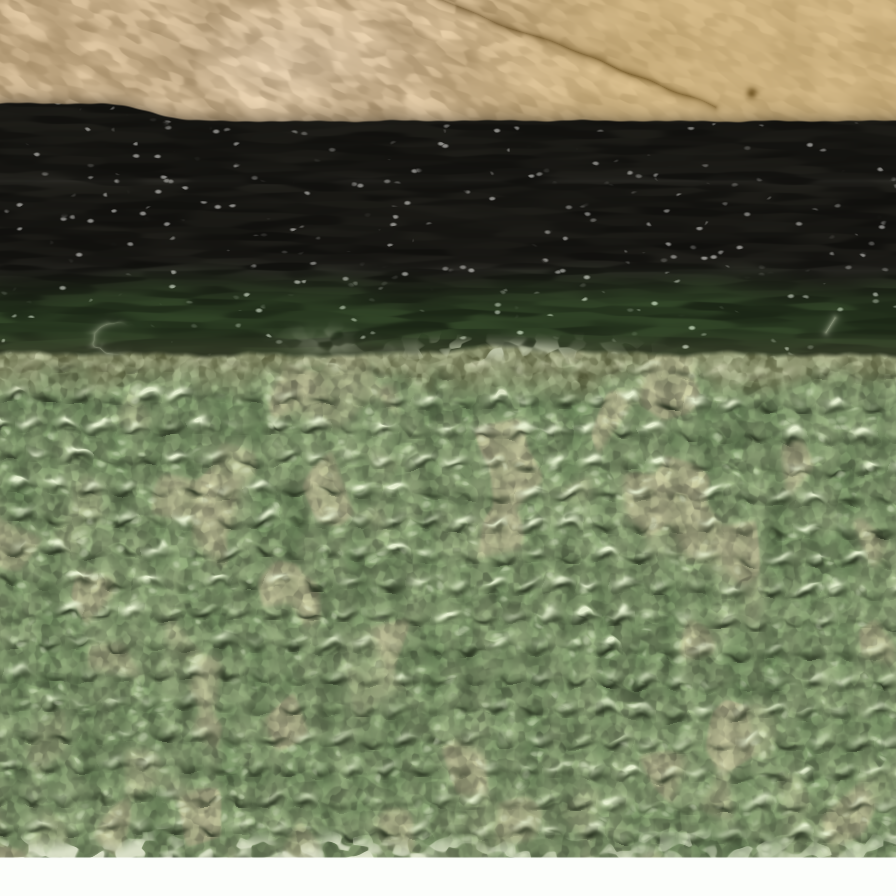
A WebGL 1 fragment shader for this texture:

```glsl
precision highp float;
// Woven green cloth below a dark glossy band and a strip of creased tan paper.
// Jittered cells carry the weave's glints and gaps; cellular noise adds grain,
// and layered sines bend the threads and the borders between the materials.
uniform vec2 u_resolution;

#define ROW_HEIGHT 0.0345
#define THREAD_WIDTH 0.0385
#define CLOTH_TOP 0.604
#define CLOTH_BOTTOM 0.043
#define PAPER_EDGE 0.865
#define GLINT 1.05
#define GAP_DEPTH 0.85
#define GRAIN 0.30
#define CLOTH_GREEN vec3(0.42, 0.51, 0.355)
#define CLOTH_LIGHT vec3(0.61, 0.67, 0.51)
#define PAPER_TAN vec3(0.77, 0.675, 0.53)

float hash(vec2 p) {
  p = fract(p * vec2(0.1031, 0.1137));
  p += dot(p, p.yx + 33.33);
  return fract((p.x + p.y) * p.x * 17.31);
}

// x: distance to the nearest jittered point, y: softly blended cell value.
vec2 cellular(vec2 p) {
  vec2 cell = floor(p), f = fract(p);
  float nearest = 2.0, total = 0.0, weight = 0.0;
  for (int j = -1; j <= 1; j++)
    for (int i = -1; i <= 1; i++) {
      vec2 o = vec2(float(i), float(j));
      vec2 id = cell + o + 71.0;
      vec2 d = o + vec2(hash(id), hash(id + 37.7)) - f;
      float d2 = dot(d, d), w = exp(-7.0 * d2);
      nearest = min(nearest, d2);
      total += w * hash(id + 91.3);
      weight += w;
    }
  return vec2(sqrt(nearest), total / weight);
}

float waves(vec2 p) {
  return (sin(p.x + 1.7 * sin(p.y)) + 0.5 * sin(2.3 * p.x - 1.9 * p.y + 1.0)
        + 0.3 * sin(4.7 * p.x + 3.1 * p.y)) / 1.8;
}

float blob(vec2 p, vec2 center, vec2 size) {
  vec2 d = (p - center) / size;
  return exp(-dot(d, d));
}

float segment(vec2 p, vec2 a, vec2 b) {
  vec2 ab = b - a;
  return length(p - a - ab * clamp(dot(p - a, ab) / dot(ab, ab), 0.0, 1.0));
}

vec3 paper(vec2 p, float edge) {
  float right = smoothstep(0.42, 0.75, p.x);
  vec2 slant = vec2(p.x, p.y + 0.35 * p.x);
  float mottling = cellular(slant * vec2(22.0, 40.0)).y - 0.5;
  float fibre = cellular(slant * vec2(65.0, 130.0)).y - 0.5;
  vec3 c = mix(PAPER_TAN, vec3(0.79, 0.685, 0.49), right);
  c += vec3(0.06, 0.07, 0.09) * blob(p, vec2(0.32, 0.93), vec2(0.12, 0.06));
  c -= 0.09 * blob(p, vec2(0.23, 0.97), vec2(0.025, 0.06));
  c += (0.12 * mottling + 0.15 * fibre) * (1.0 - 0.55 * right);
  // Diagonal crease, pale on its lower lip.
  vec2 q = p + 0.002 * waves(p * 35.0);
  c -= 0.25 * exp(-segment(q, vec2(0.49, 1.0), vec2(0.8, 0.882)) / 0.004);
  c += 0.05 * exp(-segment(q, vec2(0.48, 0.988), vec2(0.77, 0.877)) / 0.012);
  c -= 0.32 * blob(p, vec2(0.839, 0.896), vec2(0.006));
  return c * (1.0 - 0.30 * exp(-max(p.y - edge, 0.0) / 0.008));
}

vec3 darkBand(vec2 p) {
  float streak = cellular(p * vec2(18.0, 150.0)).y;
  float green = smoothstep(0.71, 0.65, p.y + 0.008 * waves(p * vec2(13.0, 30.0)));
  vec3 c = mix(vec3(0.088, 0.086, 0.072), vec3(0.15, 0.21, 0.12), green);
  c *= 0.70 + 0.6 * streak;
  c = mix(c, vec3(0.23, 0.25, 0.17), 0.6 * smoothstep(0.635, 0.605, p.y));
  // Scattered dust, denser along two faint scratches.
  float lines = exp(-abs(p.y - 0.798) / 0.004) + exp(-abs(p.y - 0.698) / 0.007);
  vec2 speck = cellular(p * vec2(75.0, 120.0));
  float dust = smoothstep(0.86 - 0.10 * lines, 0.97, speck.y) * smoothstep(0.4, 0.1, speck.x);
  return c + 0.45 * dust + 0.05 * lines * streak;
}

vec3 cloth(vec2 p) {
  vec2 q = p + vec2(0.006 * waves(p.yx * vec2(23.0, 9.0)),
                    0.014 * p.x + 0.004 * waves(p * vec2(17.0, 11.0)));
  q += 0.003 * waves(p.yx * 83.0);
  float row = floor(q.y / ROW_HEIGHT);
  float u = q.x / THREAD_WIDTH + 0.5 * mod(row, 2.0) + 0.5 * hash(vec2(row, 5.0));
  vec2 f = vec2(fract(u), fract(q.y / ROW_HEIGHT));
  vec2 id = vec2(floor(u), row) + 20.0;
  float h = hash(id), k = hash(id + 51.3);
  vec2 speck = cellular(q * vec2(68.0, 92.0));
  float grain = speck.y + cellular(p * vec2(150.0, 125.0)).y - 1.0;
  float patchy = cellular(p * vec2(24.0, 19.0)).y - 0.5;
  float body = 0.5 - 0.5 * cos(6.2832 * f.y);
  float warp = 0.5 + 0.5 * cos(6.2832 * q.x / THREAD_WIDTH);
  vec3 c = mix(CLOTH_GREEN, CLOTH_LIGHT, 0.12 + 0.20 * body + 0.25 * warp + 0.65 * patchy);
  c += vec3(0.09, 0.03, 0.05) * smoothstep(0.15, 0.4, patchy);
  c *= 0.98 + GRAIN * grain;
  // Dark gap under each thread and the glint along its lower rim.
  float dip = 0.08 * sin(6.2832 * f.x + 4.0 * h) + 0.16 * (speck.y - 0.5);
  float gap = blob(f, vec2(0.55, 0.17 + dip), vec2(0.33, 0.11)) * (0.3 + 0.7 * k);
  float glint = blob(f, vec2(0.35 + 0.3 * k, 0.38 + dip), vec2(0.10 + 0.20 * h, 0.11));
  c = mix(c, vec3(0.14, 0.18, 0.11), GAP_DEPTH * gap);
  float strength = smoothstep(0.15, 0.9, h) * mix(0.6, 1.0, smoothstep(0.2, 0.45, p.y));
  float spark = 0.4 * smoothstep(0.72, 0.95, speck.y) * smoothstep(0.5, 0.1, speck.x);
  c = mix(c, vec3(0.90, 0.94, 0.82), clamp(GLINT * glint * strength * (0.6 + 0.8 * speck.y) + spark, 0.0, 1.0));
  // Buff selvage above and pale frayed fringe below.
  float selvage = smoothstep(0.045, 0.004, CLOTH_TOP - p.y + 0.035 * patchy);
  c = mix(c, vec3(0.56, 0.57, 0.43) + 0.22 * grain, 0.75 * selvage);
  float fringe = smoothstep(0.034, 0.004, p.y - CLOTH_BOTTOM + 0.02 * patchy);
  float tuft = smoothstep(0.35, 0.7, speck.y) * mix(0.9, 0.5, smoothstep(0.4, 0.65, p.x));
  return mix(c, vec3(0.88, 0.90, 0.81), fringe * tuft);
}

void main() {
  vec2 p = gl_FragCoord.xy / u_resolution;
  float aa = 1.2 / u_resolution.y;
  float edge = PAPER_EDGE + 0.019 * smoothstep(0.23, 0.11, p.x) + 0.0015 * waves(p.xx * 30.0);
  float top = CLOTH_TOP + 0.004 * waves(p.xx * 24.0) + 0.008 * blob(p.xx, vec2(0.55), vec2(0.13));
  vec3 c = mix(darkBand(p), paper(p, edge), smoothstep(-aa, aa, p.y - edge));
  c = mix(c, cloth(p), smoothstep(0.004, -0.004, p.y - top));
  // Loose fibres: one curl, a soft tuft and a bright fuzzy ridge.
  vec2 fuzz = cellular(p * vec2(75.0, 105.0));
  vec2 curl = (p - vec2(0.13, 0.622)) * vec2(1.0, 1.4) + 0.006 * (fuzz.y - 0.5);
  float arc = exp(-abs(length(curl) - 0.025) / 0.004) * smoothstep(0.02, -0.012, curl.x);
  float tuft = blob(p, vec2(0.36, 0.618), vec2(0.035, 0.014)) * fuzz.y;
  float ridge = blob(p, vec2(0.56, 0.609), vec2(0.10, 0.011)) * smoothstep(0.35, 0.75, fuzz.y);
  float fleck = exp(-segment(p, vec2(0.922, 0.629), vec2(0.932, 0.645)) / 0.003);
  c = mix(c, vec3(0.76, 0.79, 0.68), clamp(0.45 * arc + 0.7 * tuft + 0.9 * ridge + 0.6 * fleck, 0.0, 1.0));
  c = mix(vec3(0.99, 0.995, 0.985), c, smoothstep(-aa, aa, p.y - CLOTH_BOTTOM));
  gl_FragColor = vec4(clamp(c, 0.0, 1.0), 1.0);
}
```
